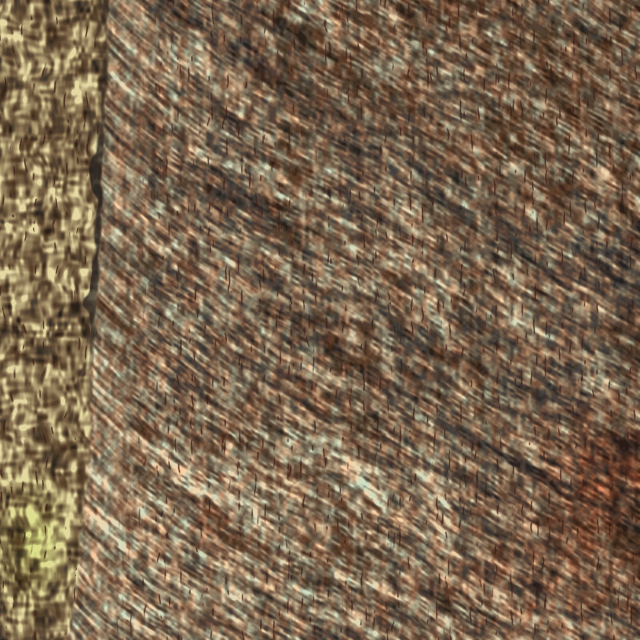
Write a Shadertoy shader that draws this texture.

```glsl
const vec3 DARK_GREY  = vec3(0.30, 0.26, 0.235);
const vec3 DARK_BROWN = vec3(0.35, 0.25, 0.17);
const vec3 BROWN      = vec3(0.45, 0.36, 0.28);
const vec3 TAN        = vec3(0.57, 0.49, 0.39);
const vec3 SAND       = vec3(0.70, 0.63, 0.51);
const vec3 CREAM      = vec3(0.90, 0.85, 0.71);
const vec3 CRACK      = vec3(0.24, 0.12, 0.09);
const vec3 SEAM       = vec3(0.16, 0.14, 0.13);
const vec3 RUST_TINT  = vec3(0.95, 0.66, 0.56);
const vec3 BARK_TINT  = vec3(1.00, 1.00, 0.90);
const vec3 MOSS_TINT  = vec3(0.96, 1.04, 0.76);
const vec3 HUE_SHIFT  = vec3(0.045, -0.015, -0.04);
const float GRAIN_SLOPE = 0.56;
const float CRACK_WIDTH = 0.0024;
const float CRACK_SHARE = 0.5;

float hash(vec2 p) {
    return fract(sin(dot(p, vec2(127.1, 311.7))) * 43758.5453);
}

float noise(vec2 p) {
    vec2 i = floor(p), f = fract(p);
    f = f * f * (3.0 - 2.0 * f);
    return mix(mix(hash(i), hash(i + vec2(1, 0)), f.x),
               mix(hash(i + vec2(0, 1)), hash(i + vec2(1, 1)), f.x), f.y);
}

// Noise with zero mean and roughly unit deviation
float wave(vec2 p) { return (noise(p) - 0.5) / 0.214; }

float linearStep(float a, float b, float x) {
    return clamp((x - a) / (b - a), 0.0, 1.0);
}

float blob(vec2 p, vec2 center, vec2 size) {
    vec2 d = (p - center) / size;
    return exp(-dot(d, d));
}

// Tone in deviations from the mean, mapped so each colour gets its share
vec3 woodRamp(float tone, float warmth) {
    vec3 c = mix(DARK_GREY, DARK_BROWN, warmth);
    c *= mix(0.5, 1.0, linearStep(-2.6, -1.2, tone));
    c = mix(c, BROWN, linearStep(-1.00, -0.25, tone));
    c = mix(c, TAN,   linearStep(-0.15, 0.50, tone));
    c = mix(c, SAND,  linearStep(0.55, 1.20, tone));
    return mix(c, CREAM, linearStep(1.25, 2.10, tone));
}

// Short upright splits, one per grid cell at most
float cracks(vec2 p, vec2 density) {
    vec2 q = p * density;
    q.x += 0.16 * (noise(p * vec2(15.0, 75.0)) - 0.5);
    q.y += hash(vec2(floor(q.x), 3.0));
    vec2 id = floor(q), f = fract(q);
    float offset = 0.25 + 0.5 * hash(id + 7.0);
    float reach = 0.15 + 0.35 * hash(id + 19.0);
    float line = 1.0 - smoothstep(0.0, CRACK_WIDTH * density.x, abs(f.x - offset));
    float taper = 1.0 - smoothstep(0.4 * reach, reach, abs(f.y - 0.5));
    float broken = smoothstep(0.2, 0.6, noise(p * vec2(90.0, 110.0)));
    return line * taper * broken * step(hash(id), CRACK_SHARE);
}

// Slanted fibres, steeper and ridged beside the seam
vec3 wood(vec2 p, float fromEdge) {
    float nearEdge = exp(-max(fromEdge, 0.0) * 13.0);
    float g = p.y + GRAIN_SLOPE * p.x - 0.035 * nearEdge;
    g += 0.018 * (noise(p * 5.0) - 0.5) + 0.006 * (noise(p * 25.0) - 0.5);

    float fibres = 0.50 * wave(vec2(p.x * 36.0, g * 120.0))
                 + 0.48 * wave(vec2(p.x * 80.0 + 9.0, g * 215.0))
                 + 0.20 * wave(vec2(p.x * 14.0 + 4.0, g * 90.0));
    float ridges = 0.75 * wave(vec2(p.x * 10.0, g * 125.0))
                 + 0.30 * wave(vec2(p.x * 55.0, g * 200.0)) + 0.2;
    float tone = mix(fibres, ridges, 0.85 * smoothstep(0.3, 0.75, nearEdge));

    // Upright breaks and broad bands
    tone += 0.34 * wave(p * vec2(175.0, 60.0)) + 0.22 * wave(p * 200.0 + 17.0);
    tone += 0.25 * wave(vec2(p.x * 5.0, g * 24.0)) + 0.10 * wave(p * 9.0);

    // Light falls off to the upper right
    tone += 0.14 - 0.45 * smoothstep(0.4, 1.5, p.x + 0.7 * p.y);
    tone += 0.25 * blob(p, vec2(0.3, 0.05), vec2(0.3, 0.25));
    tone -= 0.4 * smoothstep(0.92, 1.0, p.x);

    // Long dark streaks along the grain
    float low = exp(-pow((g - 0.735) / 0.011, 2.0)) * smoothstep(0.48, 0.66, p.x);
    float high = exp(-pow((g - 1.09) / 0.045, 2.0)) * smoothstep(0.38, 0.55, p.x);
    tone -= 1.1 * low + 0.4 * high;

    float warmth = smoothstep(0.25, 0.75, 0.5 * noise(p * vec2(11.0, 7.0)) + 0.5 * noise(p * 70.0));
    warmth *= 1.0 - 0.8 * max(low, high);
    vec3 c = woodRamp(tone, warmth);
    c *= 1.0 + HUE_SHIFT * wave(p * vec2(110.0, 75.0) + 40.0);

    // Rust stains
    float rust = 0.85 * blob(p, vec2(0.95, 0.26), vec2(0.10, 0.08))
               + 0.4 * blob(p, vec2(0.88, 0.10), vec2(0.16, 0.09))
               + 0.75 * blob(p, vec2(0.335, 0.175), vec2(0.028, 0.03))
               + 0.16 * smoothstep(0.6, 0.9, noise(p * vec2(40.0, 16.0) + 31.0));
    rust *= 0.5 + 0.8 * noise(p * vec2(45.0, 38.0));
    c *= mix(vec3(1.0), RUST_TINT, clamp(rust, 0.0, 1.0));

    float split = max(cracks(p, vec2(52.0, 19.0)), cracks(p + 0.37, vec2(38.0, 30.0)));
    return mix(c, CRACK, 0.75 * split * smoothstep(0.03, 0.12, fromEdge));
}

// Flaky upright bark
vec3 bark(vec2 p) {
    vec2 q = p + 0.010 * vec2(noise(p * 30.0), noise(p * 30.0 + 50.0));
    float tone = 0.65 * wave(q * vec2(110.0, 40.0)) + 0.6 * wave(q * vec2(190.0, 85.0) + 5.0)
               + 0.45 * wave(q * vec2(50.0, 150.0)) + 0.2 * wave(p * 18.0);
    float moss = blob(p, vec2(0.05, 0.15), vec2(0.05, 0.08));
    vec3 c = woodRamp(tone + 0.2 + 0.2 * moss, noise(p * 40.0));
    c = mix(c, CRACK, 0.8 * cracks(q, vec2(60.0, 28.0)));
    return c * mix(BARK_TINT, MOSS_TINT, moss);
}

void mainImage(out vec4 fragColor, in vec2 fragCoord) {
    vec2 p = fragCoord / iResolution.xy;
    float edge = 0.100 + 0.07 * sqrt(p.y) + 0.005 * (noise(vec2(p.y * 60.0, 3.0)) - 0.5);
    float fromEdge = p.x - edge;
    vec3 color = mix(bark(p), wood(p, fromEdge), smoothstep(-0.004, 0.004, fromEdge));

    // Shadowed gap between bark and wood
    float gap = smoothstep(0.34, 0.54, p.y) * (1.0 - 0.5 * smoothstep(0.76, 0.84, p.y));
    float width = 0.020 * gap * (0.2 + noise(vec2(p.y * 38.0, p.x * 60.0)));
    float seam = smoothstep(-width - 0.003, -width + 0.003, fromEdge) * (1.0 - smoothstep(-0.003, 0.003, fromEdge));
    color = mix(color, SEAM, seam * gap * (0.65 + 0.3 * noise(p * 120.0)));

    fragColor = vec4(color, 1.0);
}
```
